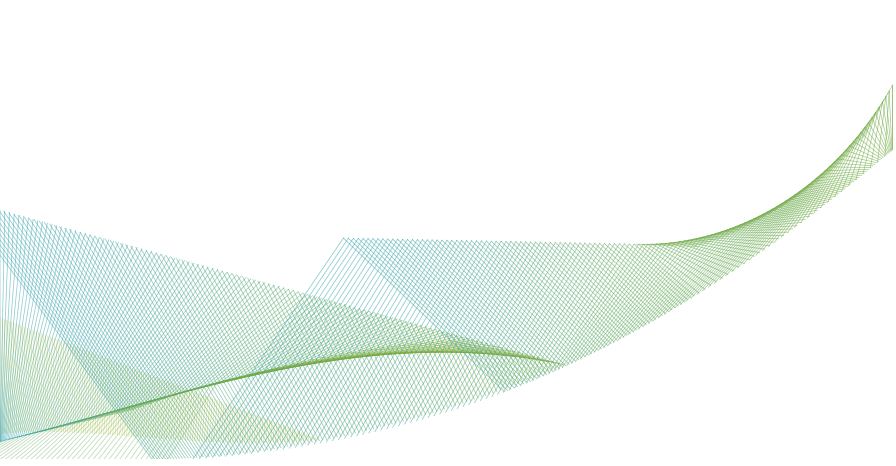
This background is drawn by a Shadertoy shader. Its source:

```glsl
const vec3 TEAL = vec3(0.22, 0.64, 0.68);
const vec3 GREEN = vec3(0.40, 0.67, 0.36);
const vec3 OLIVE = vec3(0.48, 0.66, 0.16);
const vec3 LIME = vec3(0.76, 0.80, 0.34);

vec2 bezier(vec2 a, vec2 b, vec2 c, vec2 d, float t) {
    float u = 1.0 - t;
    return u * u * u * a + 3.0 * u * u * t * b + 3.0 * u * t * t * c + t * t * t * d;
}

// Coverage of a hairline segment, conserving its width below one pixel
float hairline(vec2 p, vec2 a, vec2 b) {
    float pixel = 1.0 / iResolution.y;
    float width = 0.00125;
    vec2 ab = b - a;
    float along = clamp(dot(p - a, ab) / max(dot(ab, ab), 1e-6), 0.0, 1.0);
    float halfWidth = 0.5 * max(width, pixel);
    float d = length(p - a - ab * along);
    return min(width / pixel, 1.0) * (1.0 - smoothstep(halfWidth - 0.5 * pixel, halfWidth + 0.5 * pixel, d));
}

// Guide curves of the right ribbon
vec2 risingCurve(float t) {
    return bezier(vec2(1.366, 0.476), vec2(1.554, 0.469), vec2(1.779, 0.574), vec2(1.915, 0.817), t);
}

vec2 rightTop(float t) {
    return t < 0.5 ? mix(vec2(0.737, 0.489), vec2(1.366, 0.476), 2.0 * t) : risingCurve(2.0 * t - 1.0);
}

vec2 rightBottom(float t) {
    return bezier(vec2(0.414, 0.015), vec2(0.977, 0.058), vec2(1.404, 0.248), vec2(1.915, 0.679), t);
}

// Guide curves of the left ribbon
vec2 archCurve(float t) {
    return bezier(vec2(0.0, 0.053), vec2(0.376, 0.143), vec2(0.777, 0.308), vec2(1.208, 0.218), t);
}

vec2 leftBottom(float t) {
    return bezier(vec2(0.326, 0.015), vec2(0.55, 0.015), vec2(0.90, 0.08), vec2(1.208, 0.218), t);
}

vec2 limeBottom(float t) {
    return bezier(vec2(0.0, 0.07), vec2(0.20, 0.09), vec2(0.45, 0.03), vec2(0.682, 0.058), t);
}

void mainImage(out vec4 fragColor, in vec2 fragCoord) {
    vec2 p = fragCoord / iResolution.y;
    vec3 color = vec3(1.0);
    bool blank = p.y < 0.014 || p.x > 1.916 || (p.x < 1.5 && p.y > 0.56);

    // Lime fan, behind the left ribbon
    if (!blank && p.x < 0.69 && p.y < 0.33) {
        for (int i = 0; i < 140; i++) {
            float t = float(i) / 139.0;
            vec2 edge = mix(vec2(0.0, 0.318), vec2(0.682, 0.058), t);
            color = mix(color, LIME, 0.75 * hairline(p, edge, limeBottom(t)));
        }
    }

    // Left ribbon: a slanted sheet crossed by one that leans into the arch
    if (!blank && p.x < 1.22) {
        vec3 ink = mix(TEAL, GREEN, smoothstep(0.05, 0.85, p.x));
        ink = mix(ink, OLIVE, smoothstep(0.75, 1.15, p.x));
        vec2 tip = vec2(1.208, 0.218);
        for (int i = 0; i < 120; i++) {
            float t = float(i) / 119.0;
            float slanted = hairline(p, mix(vec2(-0.09, 0.573), tip, t), leftBottom(t));
            float leaning = hairline(p, mix(vec2(0.0, 0.549), tip, t), archCurve(pow(t, 1.7)));
            color = mix(color, ink, 0.8 * slanted);
            color = mix(color, ink, 0.75 * leaning);
        }
        // Tangents that gather along the arch
        vec3 archInk = mix(mix(TEAL, GREEN, smoothstep(0.0, 0.3, p.x)), OLIVE, smoothstep(0.3, 0.8, p.x));
        for (int i = 0; i < 50; i++) {
            float t = float(i) / 49.0;
            vec2 at = archCurve(t);
            vec2 tangent = normalize(archCurve(t + 0.01) - archCurve(t - 0.01));
            color = mix(color, archInk, 0.7 * hairline(p, at - 0.25 * t * tangent, at + 0.3 * (1.0 - t) * tangent));
        }
        // Sparse strokes under the arch
        for (int i = 0; i < 40; i++) {
            float t = float(i) / 39.0;
            vec2 foot = vec2(mix(-0.1, 0.35, t), 0.0);
            color = mix(color, GREEN, 0.6 * hairline(p, foot, archCurve(0.4 * t)));
        }
    }

    // Right ribbon: two crossing sheets that turn along the rising curve
    if (!blank && p.x > 0.4) {
        vec3 ink = mix(TEAL, GREEN, smoothstep(0.75, 1.45, p.x));
        ink = mix(ink, OLIVE, 0.5 * smoothstep(1.4, 1.9, p.x));
        for (int i = 0; i < 120; i++) {
            float t = float(i) / 119.0;
            vec2 top = rightTop(t);
            float turn = max(t - 0.5, 0.0) * (1.0 - t);
            color = mix(color, ink, 0.8 * hairline(p, top, rightBottom(t - 0.5 * turn)));
            color = mix(color, ink, 0.8 * hairline(p, top, rightBottom(mix(0.43, 1.0, t) + turn)));
        }
        // Tangents that gather along the rising curve
        for (int i = 0; i < 40; i++) {
            float t = float(i) / 39.0;
            vec2 at = risingCurve(t);
            vec2 tangent = normalize(risingCurve(t + 0.01) - risingCurve(t - 0.01));
            vec3 curveInk = mix(GREEN, OLIVE, 0.5);
            color = mix(color, curveInk, 0.6 * hairline(p, at - 0.13 * t * tangent, at + 0.13 * (1.0 - t) * tangent));
        }
    }

    fragColor = vec4(color, 1.0);
}
```
